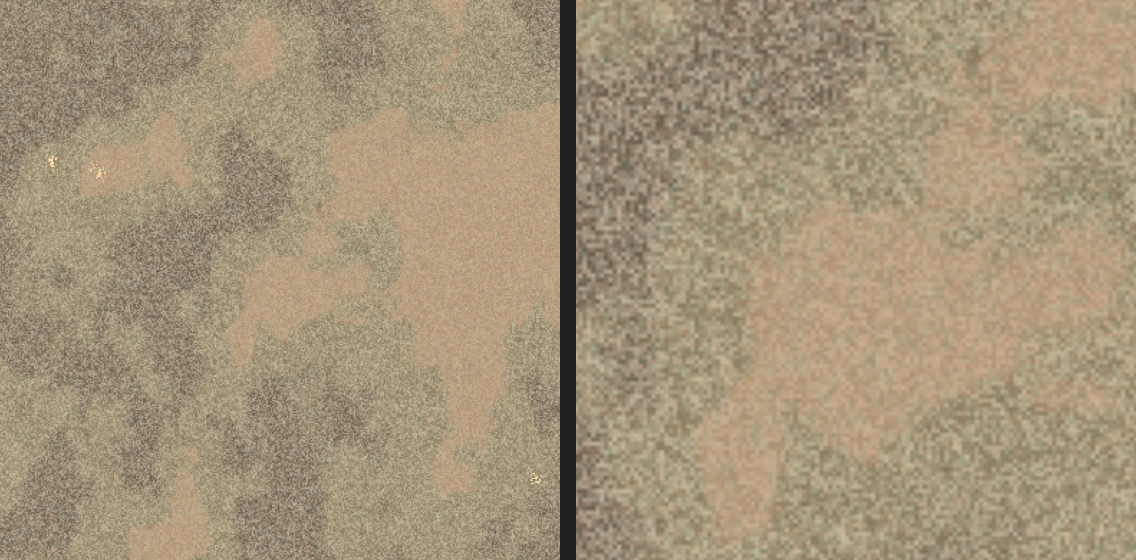
Left: the whole. Right: its middle third, enlarged.
Give the GLSL for this texture, as a three.js fragment shader.

```glsl
// Weathered sandy ground: smooth tan patches, olive grit, dark coarse stains and a few glints
varying vec2 vUv;

const vec3 TAN_SAND = vec3(0.720, 0.628, 0.508);
const vec3 OLIVE_GRIT = vec3(0.650, 0.599, 0.490);
const vec3 DARK_STAIN = vec3(0.578, 0.525, 0.445);
const vec3 GLINT = vec3(1.0, 0.87, 0.66);

float hash(vec2 p) {
  vec3 q = fract(p.xyx * 0.1031);
  q += dot(q, q.yzx + 33.33);
  return fract((q.x + q.y) * q.z);
}

// Smoothly interpolated lattice noise, 0 to 1
float valueNoise(vec2 p) {
  vec2 cell = floor(p);
  vec2 f = fract(p);
  f = f * f * (3.0 - 2.0 * f);
  float low = mix(hash(cell), hash(cell + vec2(1.0, 0.0)), f.x);
  float high = mix(hash(cell + vec2(0.0, 1.0)), hash(cell + 1.0), f.x);
  return mix(low, high, f.y);
}

// Layered noise centred on zero; each layer halves in size, gain sets its roughness
float layeredNoise(vec2 p, float gain) {
  float sum = 0.0;
  float weight = 0.5;
  for (int i = 0; i < 5; i++) {
    sum += weight * (valueNoise(p) - 0.5);
    p = p * 2.0 + vec2(17.3, 9.1);
    weight *= gain;
  }
  return sum;
}

// Fine grit centred on zero, mostly at the smallest scale
float grit(vec2 uv, float scale, float seed) {
  float fine = valueNoise(uv * scale + seed) - 0.5;
  float coarse = valueNoise(uv * scale * 0.45 + seed + 51.7) - 0.5;
  return 0.78 * fine + 0.34 * coarse;
}

// Soft round spot
float spot(vec2 uv, vec2 centre, float radius) {
  vec2 d = (uv - centre) / radius;
  return exp(-dot(d, d));
}

// Sum of the three glinting places, at a given spread
float glintField(vec2 uv, float radius) {
  return spot(uv, vec2(0.095, 0.71), radius)
       + spot(uv, vec2(0.175, 0.695), radius)
       + spot(uv, vec2(0.955, 0.145), radius);
}

void main() {
  // Broad height, raised around the glints
  float height = layeredNoise(vUv * vec2(5.6, 4.6) + vec2(3.4, 21.8), 0.46);
  height += 0.12 * min(glintField(vUv, 0.08), 1.0);

  // Tan areas have a clear rim, dark ones fray out
  float fray = layeredNoise(vUv * vec2(19.0, 16.0) + 40.0, 0.6);
  float sand = smoothstep(0.062, 0.108, height + 0.06 * fray);
  float stain = 1.0 - smoothstep(-0.14, -0.035, height + 0.22 * fray);

  vec3 color = mix(OLIVE_GRIT, DARK_STAIN, stain);
  color = mix(color, TAN_SAND, sand);
  color += 0.025 * fray * (1.0 - sand);

  // Grit is faint on sand and strongest in the stains
  float strength = mix(mix(0.25, 0.34, stain), 0.13, sand);
  color += strength * grit(vUv, 390.0, 7.0) * vec3(1.0, 0.98, 0.94);
  color += 0.05 * grit(vUv, 310.0, 133.0) * vec3(1.0, -0.4, -0.6);

  // Sparse bright grains
  float density = min(glintField(vUv, 0.021), 1.0);
  float grain = valueNoise(vUv * 330.0 + 211.0);
  float sparkle = smoothstep(0.0, 0.2, grain - 1.0 + 0.55 * density);
  color = mix(color, GLINT, sparkle * density);

  gl_FragColor = vec4(color, 1.0);
}
```
